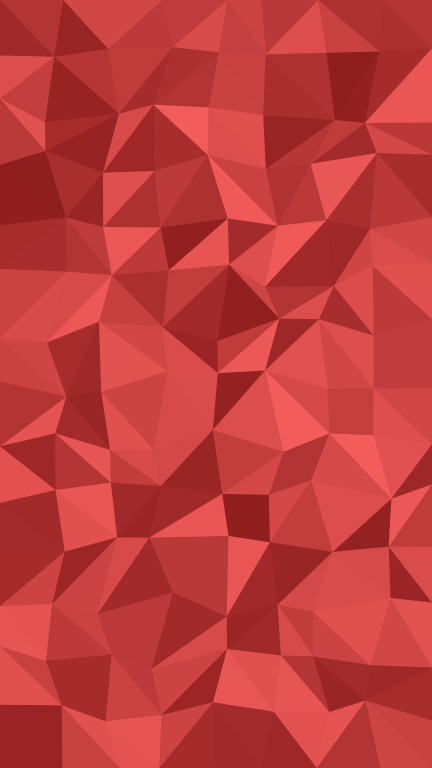
Write a Shadertoy shader that draws this background.

```glsl
const float COLUMNS = 8.0;
const float JITTER = 0.5;           // full vertex wander, in cells
const vec3 DARK_RED = vec3(0.555, 0.113, 0.115);
const vec3 LIGHT_RED = vec3(0.95, 0.36, 0.355);

vec3 hash3(vec2 p, float seed) {
    uvec3 v = uvec3(ivec3(vec3(p, seed)) + 64) * 1664525u + 1013904223u;
    v += v.yzx * v.zxy;
    v ^= v >> 16u;
    v += v.yzx * v.zxy;
    return vec3(v >> 8u) / 16777216.0;
}

// Jittered lattice point; border points slide only along the border
vec2 meshVertex(vec2 id, vec2 grid) {
    vec2 interior = step(0.5, id) * step(id, grid - 0.5);
    return id + (hash3(id, 1.0).xy - 0.5) * JITTER * interior;
}

// Signed distance to the line a-b, positive on its left
float edgeDistance(vec2 p, vec2 a, vec2 b) {
    vec2 along = normalize(b - a), offset = p - a;
    return along.x * offset.y - along.y * offset.x;
}

// Antialiased coverage of a counter-clockwise triangle
float triangleCoverage(vec2 p, vec2 a, vec2 b, vec2 c, float pixel) {
    float inside = min(edgeDistance(p, a, b),
                   min(edgeDistance(p, b, c), edgeDistance(p, c, a)));
    return clamp(inside / pixel + 0.5, 0.0, 1.0);
}

// Random value to facet colour, with mid tones favoured
vec3 facetColour(float h) {
    float tone = h + 0.3 * sin(6.2832 * h) / 6.2832;
    return mix(DARK_RED, LIGHT_RED, tone);
}

void mainImage(out vec4 fragColor, in vec2 fragCoord) {
    float rows = round(COLUMNS * iResolution.y / iResolution.x);
    vec2 grid = vec2(COLUMNS, rows);
    vec2 p = fragCoord / iResolution.xy * grid;
    float pixel = grid.y / iResolution.y;

    // Blend the facets of the nearby cells by their coverage
    vec4 sum = vec4(0.0);
    for (int y = -1; y <= 1; y++)
    for (int x = -1; x <= 1; x++) {
        vec2 id = floor(p) + vec2(x, y);
        vec2 a = meshVertex(id, grid);
        vec2 b = meshVertex(id + vec2(1, 0), grid);
        vec2 c = meshVertex(id + vec2(1, 1), grid);
        vec2 d = meshVertex(id + vec2(0, 1), grid);
        vec3 rnd = hash3(id, 2.0);

        // Split the cell along a random diagonal
        bool rising = rnd.z < 0.5;
        float first = rising ? triangleCoverage(p, a, b, c, pixel)
                             : triangleCoverage(p, a, b, d, pixel);
        float second = rising ? triangleCoverage(p, a, c, d, pixel)
                              : triangleCoverage(p, b, c, d, pixel);
        sum += first * vec4(facetColour(rnd.x), 1.0);
        sum += second * vec4(facetColour(rnd.y), 1.0);
    }
    fragColor = vec4(sum.rgb / max(sum.a, 0.0001), 1.0);
}
```
